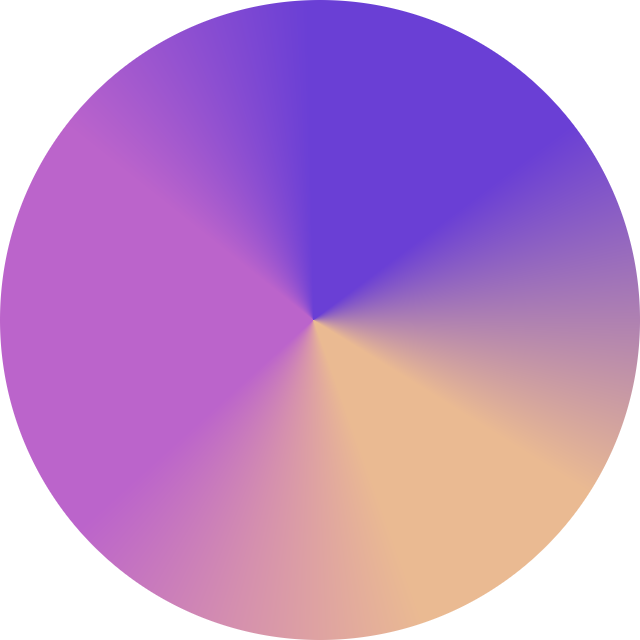
Give the GLSL for this background, as a WebGL 2 fragment shader.

```glsl
#version 300 es
precision highp float;
// A disc filled with a conic gradient on a white ground.
// The clockwise angle around a hub just left of the middle blends
// violet, sand, rose and orchid; a distance function cuts the disc.

uniform vec2 u_resolution;
out vec4 outColor;

// Linear blend factor between two angles in degrees.
float ramp(float from, float to, float angle) {
    return clamp((angle - from) / (to - from), 0.0, 1.0);
}

vec3 conicColor(float angle) {
    vec3 violet = vec3(0.416, 0.247, 0.835);
    vec3 sand   = vec3(0.918, 0.729, 0.573);
    vec3 rose   = vec3(0.833, 0.561, 0.684);
    vec3 orchid = vec3(0.735, 0.392, 0.796);

    vec3 color = mix(violet, sand, ramp(53.0, 122.0, angle));
    color = mix(color, rose, ramp(160.0, 195.0, angle));
    color = mix(color, orchid, ramp(195.0, 228.0, angle));
    return mix(color, violet, ramp(308.0, 359.0, angle));
}

void main() {
    float side = min(u_resolution.x, u_resolution.y);
    vec2 p = (gl_FragCoord.xy - 0.5 * u_resolution) / side;

    // Angle clockwise from straight up, around the shifted hub
    vec2 ray = p - vec2(-0.0104, 0.0);
    float angle = mod(degrees(atan(ray.x, ray.y)), 360.0);

    // Disc with a one-pixel soft edge
    float edge = length(p) - 0.5;
    float disc = clamp(0.5 - edge * side, 0.0, 1.0);

    outColor = vec4(mix(vec3(1.0), conicColor(angle), disc), 1.0);
}
```
